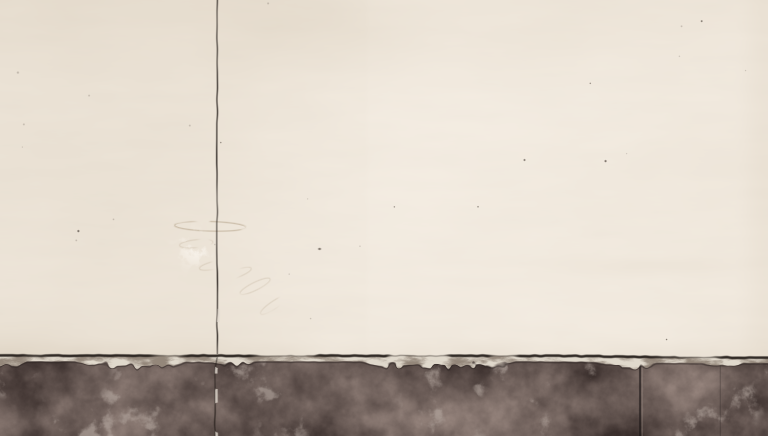
A WebGL 2 fragment shader for this texture:

```glsl
#version 300 es
precision highp float;
uniform vec2 u_resolution;
out vec4 fragColor;

float hash(vec2 p) {
  vec3 q = fract(vec3(p.xyx) * 0.1031);
  q += dot(q, q.yzx + 33.33);
  return fract((q.x + q.y) * q.z);
}

float noise(vec2 p) {
  vec2 i = floor(p), f = fract(p);
  f = f * f * (3.0 - 2.0 * f);
  return mix(mix(hash(i), hash(i + vec2(1, 0)), f.x),
             mix(hash(i + vec2(0, 1)), hash(i + 1.0), f.x), f.y);
}

float fbm(vec2 p) {
  float sum = 0.0, amp = 0.5;
  for (int i = 0; i < 5; i++) {
    sum += amp * noise(p);
    p = mat2(1.6, 1.2, -1.2, 1.6) * p + 7.3;
    amp *= 0.5;
  }
  return sum;
}

float stroke(float d, float halfWidth, float px) {
  return 1.0 - smoothstep(halfWidth - px, halfWidth + px, abs(d));
}

// Soft elliptical blot
float blot(vec2 p, vec2 center, vec2 radius) {
  vec2 q = (p - center) / radius;
  return exp(-dot(q, q));
}

// Outline of a tilted ellipse
float loopMark(vec2 p, vec2 center, vec2 radius, float tilt, float px) {
  float c = cos(tilt), s = sin(tilt);
  vec2 q = mat2(c, -s, s, c) * (p - center);
  float k = length(q / radius);
  float slope = length(q / (radius * radius)) / max(k, 0.01);
  return stroke((k - 1.0) / max(slope, 1.0), 0.0013, px);
}

// Sparse dots, one candidate per cell
float specks(vec2 p, float cells, float density, float px) {
  vec2 id = floor(p * cells);
  vec2 center = (id + 0.25 + 0.5 * vec2(hash(id + 3.1), hash(id + 8.7))) / cells;
  float size = mix(0.0007, 0.0022, hash(id + 5.3));
  return step(hash(id + 17.0), density) * stroke(length(p - center), size, px);
}

vec3 plaster(vec2 p, float aspect, float px) {
  vec3 cream = vec3(0.945, 0.915, 0.872), aged = vec3(0.885, 0.845, 0.785);
  float cloud = fbm(p * vec2(2.2, 3.0) + 4.0) - 0.48;
  float age = 0.36 * (1.0 - smoothstep(0.1, 0.95, p.x));
  age += 0.07 * (1.0 - smoothstep(0.835, 0.85, p.x));
  age += 0.28 * smoothstep(0.72, 1.05, p.y) + 0.55 * cloud;
  age += 0.35 * blot(p, vec2(0.0, 0.18), vec2(0.18, 0.13));
  age += 0.28 * blot(p, vec2(0.7, 0.95), vec2(0.25, 0.1));
  age += 0.2 * blot(p, vec2(1.5, 0.39), vec2(0.22, 0.02));
  age += 0.3 * smoothstep(aspect - 0.08, aspect, p.x);
  age += 0.55 * (1.0 - smoothstep(0.18, 0.235, p.y)) * fbm(p * 9.0);
  vec3 col = mix(cream, aged, clamp(age, -0.1, 1.0));
  col += 0.012 * (fbm(p * vec2(8.0, 45.0)) - 0.5);

  // Rubbed loops and scratches beside the seam
  float marks = loopMark(p, vec2(0.482, 0.481), vec2(0.081, 0.011), -0.03, px);
  for (int i = 0; i < 5; i++) {
    float k = float(i);
    vec2 c = vec2(0.45 + 0.045 * k, 0.425 - 0.036 * k + 0.03 * hash(vec2(k, 4.0)));
    marks += 0.45 * loopMark(p, c, vec2(0.038, 0.009), 0.1 + 0.12 * k, px);
  }
  marks *= smoothstep(0.25, 0.6, noise(p * 32.0));
  col = mix(col, vec3(0.70, 0.63, 0.53), 0.6 * min(marks, 1.0));
  float chipped = smoothstep(0.55, 0.72, fbm(p * 38.0)) * blot(p, vec2(0.45, 0.43), vec2(0.04, 0.035));
  col = mix(col, vec3(0.97, 0.95, 0.92), chipped);

  // Specks
  float dots = specks(p, 7.0, 0.16, px) + 0.35 * specks(p + 2.7, 18.0, 0.04, px);
  dots += stroke(length((p - vec2(0.733, 0.429)) * vec2(0.7, 1.0)), 0.002, px);
  dots += stroke(length(p - vec2(1.203, 0.633)), 0.0018, px);
  return mix(col, vec3(0.25, 0.21, 0.18), 0.75 * min(dots, 1.0));
}

vec3 baseboard(vec2 p, float px) {
  float grain = fbm(p * 28.0 + 11.0);
  float tone = 0.47 + 1.15 * (fbm(p * 7.0 + 2.0) - 0.48) + 0.65 * (grain - 0.48);
  tone += 0.22 * blot(p, vec2(0.93, 0.07), vec2(0.22, 0.07));
  tone += 0.2 * blot(p, vec2(1.58, 0.09), vec2(0.09, 0.06));
  tone -= 0.3 * blot(p, vec2(0.08, 0.06), vec2(0.05, 0.12));
  tone -= 0.3 * blot(p, vec2(1.39, 0.13), vec2(0.1, 0.06));
  tone -= 0.25 * blot(p, vec2(1.73, 0.06), vec2(0.08, 0.1));
  tone -= 0.12 * smoothstep(0.12, 0.17, p.y) + 0.1 * (1.0 - smoothstep(0.0, 0.04, p.y));
  vec3 col = mix(vec3(0.23, 0.185, 0.175), vec3(0.60, 0.53, 0.50), clamp(tone, 0.0, 1.0));
  float scuff = smoothstep(0.58, 0.75, fbm(p * 20.0 + 31.0)) * smoothstep(0.45, 0.65, noise(p * 6.0));
  col = mix(col, vec3(0.70, 0.65, 0.62), 0.65 * scuff);
  float joints = stroke(p.x - 1.468, 0.0018, px) + 0.45 * stroke(p.x - 1.652, 0.0008, px);
  col = mix(col, vec3(0.10, 0.08, 0.08), 0.85 * joints);
  return mix(col, vec3(0.68, 0.63, 0.59), 0.4 * stroke(p.x - 1.473, 0.001, px));
}

void main() {
  float px = 1.0 / u_resolution.y, aspect = u_resolution.x * px;
  vec2 p = gl_FragCoord.xy * px;
  float rough = noise(vec2(p.x * 75.0, 2.0)) - 0.5;
  float ledgeTop = 0.184 - 0.004 * smoothstep(1.2, 1.65, p.x) + 0.002 * rough;
  float flakes = smoothstep(0.62, 0.85, noise(vec2(p.x * 9.0, 6.0))) * noise(p * 70.0);
  float ledgeBottom = ledgeTop - 0.013 - 0.003 * rough - 0.018 * flakes;

  // Wall, ledge and base
  vec3 col = plaster(p, aspect, px);
  vec3 ledge = mix(vec3(0.58, 0.53, 0.48), vec3(0.88, 0.85, 0.80), smoothstep(0.25, 0.6, fbm(p * vec2(22.0, 60.0))));
  col = mix(ledge, col, smoothstep(-px, px, p.y - ledgeTop));
  col = mix(baseboard(p, px), col, smoothstep(-px, px, p.y - ledgeBottom));
  float shade = stroke(p.y - ledgeBottom + 0.002, 0.0015, px);
  col = mix(col, vec3(0.17, 0.14, 0.13), 0.55 * shade);

  // Dark cracks along the ledge and the tall seam
  float wear = smoothstep(0.15, 0.45, noise(vec2(p.x * 13.0, 9.0)));
  float crack = stroke(p.y - ledgeTop, 0.0014 + 0.0016 * wear, px) * mix(0.45, 1.0, wear);
  float seamX = 0.498 - 0.005 * (1.0 - smoothstep(0.15, 0.19, p.y)) + 0.002 * (noise(vec2(p.y * 35.0, 1.0)) - 0.5);
  float seam = stroke(p.x - seamX, 0.0016, px) * mix(0.6, 1.0, noise(vec2(p.y * 22.0, 5.0)));
  col = mix(col, vec3(0.12, 0.095, 0.08), 0.9 * max(crack, seam));
  float lowChips = stroke(p.x - seamX - 0.003, 0.003, px) * smoothstep(0.6, 0.72, noise(p * 60.0));
  col = mix(col, vec3(0.88, 0.85, 0.81), 0.8 * lowChips * (1.0 - smoothstep(0.25, 0.34, p.y)));
  fragColor = vec4(clamp(col, 0.0, 1.0), 1.0);
}
```
